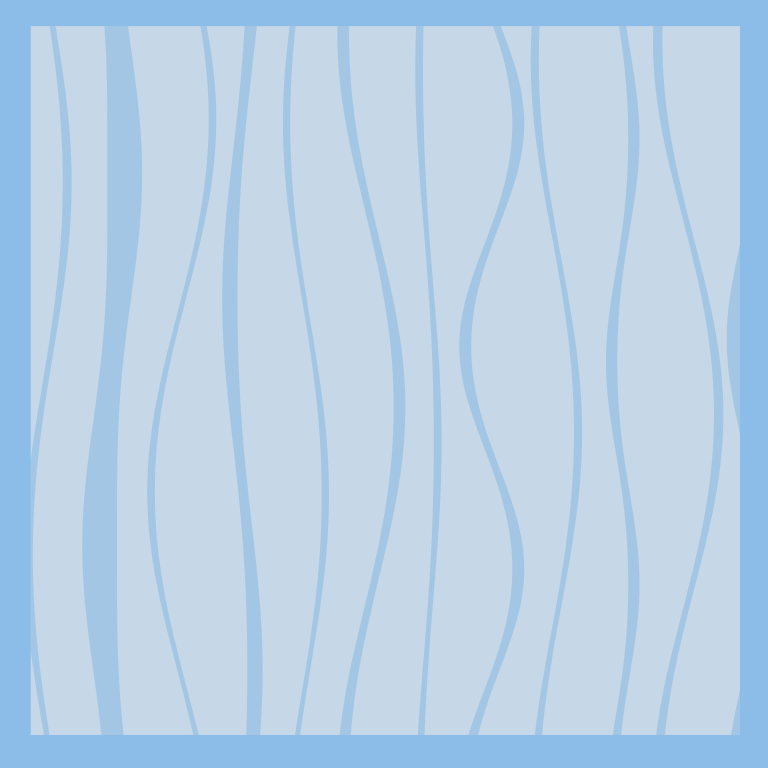
Reproduce this background procedurally as a WebGL 2 fragment shader.

```glsl
#version 300 es
precision highp float;
// Calm background of wavy vertical strands on a pale panel inside a flat frame.
// Each strand is a cosine curve whose place, sway, period and width follow its
// index; strands swell where they bend.

uniform vec2 u_resolution;
out vec4 fragColor;

const float TAU = 6.28319;
const int STRAND_COUNT = 12;

const vec3 PANEL_COLOR = vec3(0.776, 0.843, 0.906);
const vec3 STRAND_COLOR = vec3(0.639, 0.777, 0.898);
const vec3 FRAME_COLOR = vec3(0.549, 0.737, 0.910);

// Panel corners inside the frame
const vec2 PANEL_MIN = vec2(0.040, 0.043);
const vec2 PANEL_MAX = vec2(0.9635, 0.966);

// Signed random value in -1..1
float jitter(float index, float seed) {
    return 2.0 * fract(sin(index * 12.99 + seed * 78.23) * 4375.85) - 1.0;
}

// Coverage of a shape from its signed distance, softened over one pixel
float coverage(float dist, float pixel) {
    return clamp(0.5 - dist / pixel, 0.0, 1.0);
}

// Signed distance to an axis-aligned box
float boxDistance(vec2 p, vec2 low, vec2 high) {
    vec2 d = abs(p - 0.5 * (low + high)) - 0.5 * (high - low);
    return max(d.x, d.y);
}

// Distance to a swaying strand; 'peak' is the height of its rightmost bend
float strandDistance(vec2 p, float center, float sway, float peak,
                     float period, float width) {
    float wave = cos(TAU * (p.y - peak) / period);
    float slope = sway * TAU / period * sqrt(max(1.0 - wave * wave, 0.0));
    float halfWidth = 0.5 * width * (0.75 + 0.42 * wave * wave);
    return (abs(p.x - center - sway * wave) - halfWidth) / sqrt(1.0 + slope * slope);
}

// Derive the strand's shape from its index
float indexedStrand(vec2 p, float index) {
    float odd = mod(index, 2.0);
    float center = 0.068 + 0.0825 * index + 0.006 * jitter(index, 1.0);
    float sway = 0.026 + 0.014 * cos(2.33 * (index - 2.0));

    // Bends drift upward across the left half, then stay aligned
    float peak = 0.75 + 0.67 * smoothstep(1.0, 5.0, index)
               + 0.03 * jitter(index, 2.0);

    // Odd strands on the right ripple faster
    float period = mix(0.97, 0.58, odd * step(6.0, index));

    // Thin and broad strands alternate, with one bold strand near the left
    float bold = exp(-4.0 * (index - 1.0) * (index - 1.0));
    float width = mix(0.0095, 0.0150, odd) + 0.0025 * jitter(index, 3.0)
                + 0.025 * bold;
    return strandDistance(p, center, sway, peak, period, width);
}

void main() {
    vec2 p = gl_FragCoord.xy / u_resolution;
    float pixel = 1.0 / min(u_resolution.x, u_resolution.y);

    // Strands
    float nearest = 1.0;
    for (int i = 0; i < STRAND_COUNT; i++) {
        nearest = min(nearest, indexedStrand(p, float(i)));
    }
    vec3 color = mix(PANEL_COLOR, STRAND_COLOR, coverage(nearest, pixel));

    // Frame
    float inside = coverage(boxDistance(p, PANEL_MIN, PANEL_MAX), pixel);
    color = mix(FRAME_COLOR, color, inside);

    fragColor = vec4(color, 1.0);
}
```
